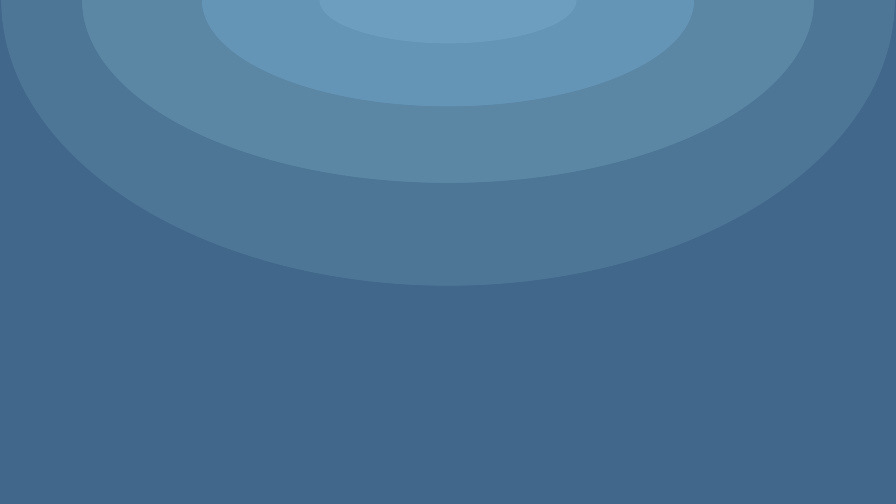
Give the GLSL for this background, as a WebGL 1 fragment shader.

```glsl
precision highp float;

// Calm blue backdrop with a stepped glow hanging from the top edge.
// Four flat half-ellipses, centred on the top middle, are layered from
// the widest to the smallest, each one lighter than the last.

uniform vec2 u_resolution;

#define GLOW_CENTER vec2(0.5, 1.0)
#define EDGE_PIXELS 0.5

// Ellipse radii, as fractions of the canvas width and height
#define OUTER_RADII vec2(0.4987, 0.5670)
#define MIDDLE_RADII vec2(0.4085, 0.3630)
#define INNER_RADII vec2(0.2747, 0.2110)
#define CORE_RADII vec2(0.1435, 0.0860)

// Flat colours, from the backdrop to the core
#define BASE_COLOR vec3(0.253, 0.404, 0.543)
#define OUTER_COLOR vec3(0.302, 0.459, 0.584)
#define MIDDLE_COLOR vec3(0.355, 0.527, 0.645)
#define INNER_COLOR vec3(0.392, 0.584, 0.714)
#define CORE_COLOR vec3(0.427, 0.620, 0.753)

// Approximate signed distance to an ellipse, negative inside
float ellipseDistance(vec2 p, vec2 radii) {
    float level = length(p / radii);
    float slope = length(p / (radii * radii));
    return level * (level - 1.0) / max(slope, 1e-6);
}

// Coverage of one glow layer, with an antialiased rim
float glowLayer(vec2 radii) {
    vec2 p = gl_FragCoord.xy - GLOW_CENTER * u_resolution;
    float d = ellipseDistance(p, radii * u_resolution);
    return 1.0 - smoothstep(-EDGE_PIXELS, EDGE_PIXELS, d);
}

void main() {
    vec3 color = BASE_COLOR;
    color = mix(color, OUTER_COLOR, glowLayer(OUTER_RADII));
    color = mix(color, MIDDLE_COLOR, glowLayer(MIDDLE_RADII));
    color = mix(color, INNER_COLOR, glowLayer(INNER_RADII));
    color = mix(color, CORE_COLOR, glowLayer(CORE_RADII));
    gl_FragColor = vec4(color, 1.0);
}
```
